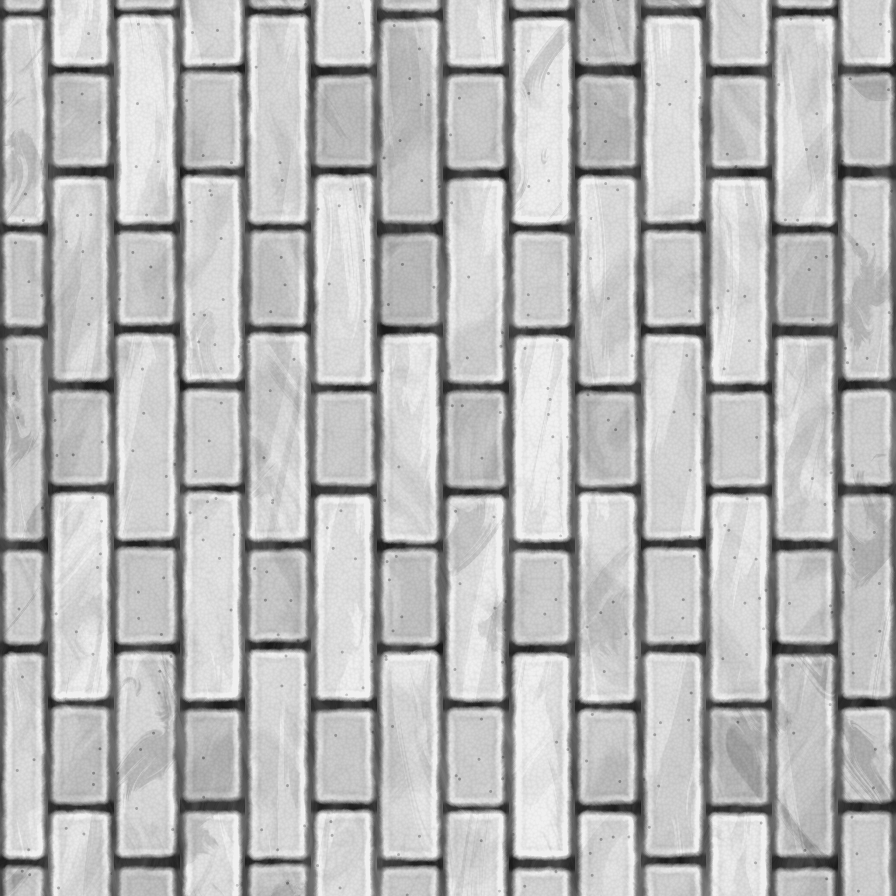
Give the GLSL for this texture, as a WebGL 1 fragment shader.

```glsl
precision highp float;

// Pale grey worn bricks standing upright in columns: each column alternates a long
// brick and a short one, and neighbouring columns are shifted by half a period.
// Rounded boxes give the joints and rims; layered sines and cells give the wear.

uniform vec2 u_resolution;

float hash(vec2 p) {
  return fract(sin(dot(p, vec2(12.99, 78.23))) * 4375.5);
}

// Layered, warped sines, roughly -0.7 to 0.7
float waves(vec2 p) {
  float sum = 0.0;
  float amplitude = 0.5;
  for (int i = 0; i < 5; i++) {
    p += 0.8 * sin(p.yx * 1.3 + vec2(1.7, 4.1));
    sum += amplitude * sin(p.x) * sin(p.y);
    p = mat2(1.6, 1.2, -1.2, 1.6) * p;
    amplitude *= 0.58;
  }
  return sum;
}

// Cellular noise: distance to the nearest point, and that point's random value
vec2 cells(vec2 p) {
  vec2 base = floor(p);
  vec2 nearest = vec2(9.0, 0.0);
  for (int j = -1; j <= 1; j++) {
    for (int i = -1; i <= 1; i++) {
      vec2 cell = base + vec2(float(i), float(j));
      vec2 point = cell + vec2(hash(cell), hash(cell + 37.0));
      float dist = length(p - point);
      if (dist < nearest.x) nearest = vec2(dist, hash(cell + 71.0));
    }
  }
  return nearest;
}

float roundedBox(vec2 p, vec2 extent, float radius) {
  vec2 q = abs(p) - extent + radius;
  return length(max(q, 0.0)) + min(max(q.x, q.y), 0.0) - radius;
}

void main() {
  // One unit is one column width; y runs downward
  const float span = 13.605;
  vec2 uv = gl_FragCoord.xy / u_resolution;
  vec2 q = vec2(uv.x, 1.0 - uv.y) * span;
  float pixel = span / u_resolution.y;

  // Column, cut off at the canvas sides
  float column = floor(q.x - 0.726);
  float left = max(column + 0.726, 0.0);
  float right = min(column + 1.726, span);

  // Short brick, then long brick, within each vertical period
  float start = mod(column, 2.0) < 0.5 ? 1.063 : 3.472;
  start += 0.06 * (hash(vec2(column, 3.0)) - 0.5);
  float row = floor((q.y - start) / 4.82);
  float along = q.y - start - row * 4.82;
  float isShort = 1.0 - step(1.56, along);
  vec2 id = vec2(column, row * 2.0 + 1.0 - isShort);
  float chance = hash(id + 5.3);
  float chance2 = hash(id + 19.7);

  // Brick outline with uneven edges
  vec2 local = vec2(q.x - 0.5 * (left + right), along - mix(3.19, 0.78, isShort));
  vec2 extent = vec2(0.5 * (right - left), mix(1.63, 0.78, isShort));
  vec2 gap = vec2(0.03 + 0.025 * chance, 0.025 + 0.05 * chance2);
  float depth = -roundedBox(local, extent - gap, 0.12);
  depth += 0.022 * waves(q * 4.0) + 0.012 * waves(q * 13.0 + 2.0);

  // Base tone: long bricks are paler, a few are dull
  float face = mix(0.845, 0.79, isShort) + 0.05 * (chance - 0.5);
  face -= 0.06 * step(0.86, chance2);

  // Cloudy stains, pale vertical washes and patches of dirt
  vec2 shift = q + id * 3.7;
  float dirtiness = smoothstep(0.6, 1.0, hash(id + 41.0));
  face -= 0.07 * smoothstep(0.0, 0.5, waves(shift * vec2(1.5, 1.0)));
  face += 0.06 * smoothstep(0.08, 0.22, waves(shift * vec2(2.4, 0.5) + 8.0)) * (1.0 - isShort);
  face -= 0.13 * dirtiness * smoothstep(0.18, 0.42, waves(shift * vec2(2.2, 1.7) + 4.0));
  face += 0.02 * waves(q * 6.0);

  // Fine grain and sparse pits
  vec2 pit = cells(q * 5.0);
  face += 0.06 * (0.42 - cells(q * 19.0).x);
  face -= 0.22 * step(0.9, pit.y) * (1.0 - smoothstep(0.06, 0.16, pit.x));

  // Worn light rim, strongest on the right, with a faint crease inside it
  float rim = smoothstep(0.03, 0.08, depth) * (1.0 - smoothstep(0.09, 0.16, depth));
  float crease = smoothstep(0.12, 0.17, depth) * (1.0 - smoothstep(0.17, 0.24, depth));
  float rightSide = smoothstep(0.2, 0.4, local.x);
  face += rim * (0.05 + 0.06 * rightSide + 0.06 * waves(q * 2.5));
  face -= 0.03 * crease;
  face *= mix(0.62, 1.0, smoothstep(0.0, 0.075, depth));

  // Joints: cross joints are darker than the long ones
  float cross = smoothstep(-0.1, 0.0, abs(local.y) - extent.y + gap.y);
  float joint = mix(0.36, 0.2, cross) + 0.14 * waves(q * vec2(5.0, 1.8));

  float soft = max(0.025, pixel * 0.7);
  float tone = mix(joint, face, smoothstep(-soft, soft, depth));
  gl_FragColor = vec4(vec3(clamp(tone, 0.1, 0.94)), 1.0);
}
```
